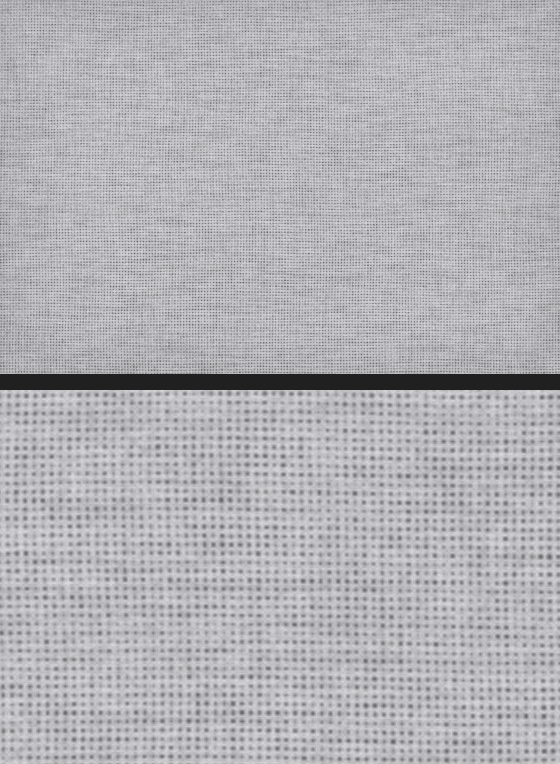
Top: the whole. Bottom: its middle third, enlarged.
This texture is drawn by a Shadertoy shader. Its source:

```glsl
// Plain-woven grey linen: an open grid of uneven threads with slubs and dark gaps.

const vec2  THREADS     = vec2(190.0, 126.0);   // repeats across and down
const vec2  GAP_HALF    = vec2(0.20, 0.20);     // half size of a gap, in repeats
const float GAP_VARY    = 0.07;                 // change of gap size between threads
const float EDGE_SOFT   = 0.34;                 // fuzz of the thread edges, in repeats
const float BEND        = 0.40;                 // sideways drift of threads, in repeats
const vec2  GROOVE      = vec2(0.030, 0.040);   // shade between warp and weft threads
const float WEAVE_RELIEF = 0.022;               // light on over, shade on under
const float SLUB_TONE   = 0.075;                // long streaks along the weft
const float WARP_TONE   = 0.035;                // streaks along the warp
const float FIBRE_TONE  = 0.100;                // fine fibre grain
const float PATCH_TONE  = 0.008;                // broad light and dark areas
const float EDGE_SHADE  = 0.05;                 // darkening toward the border
const vec3  THREAD_COLOR = vec3(0.772, 0.769, 0.782);
const vec3  GAP_COLOR    = vec3(0.400, 0.396, 0.406);

vec2 hash2(vec2 p) {
    vec3 q = fract(p.xyx * vec3(0.1031, 0.1030, 0.0973));
    q += dot(q, q.yzx + 33.33);
    return fract((q.xx + q.yz) * q.zy);
}

// Cellular noise, roughly centred on zero; stretch it through the scale of p.
float cellular(vec2 p) {
    vec2 id = floor(p), f = fract(p);
    float nearest = 4.0;
    for (int y = -1; y <= 1; y++) {
        for (int x = -1; x <= 1; x++) {
            vec2 cell = vec2(x, y);
            vec2 d = cell + hash2(id + cell) - f;
            nearest = min(nearest, dot(d, d));
        }
    }
    return 0.46 - sqrt(nearest);
}

// Slow layered sines in the range -1 to 1.
float drift(vec2 p) {
    return 0.5 * sin(p.x + 1.7 * sin(p.y * 0.7))
         + 0.3 * sin(p.y * 2.3 + 1.3 * sin(p.x * 1.1 + 2.0))
         + 0.2 * sin(p.x * 3.1 - p.y * 2.7 + 0.8);
}

// Box-filtered coverage of a centred bar.
vec2 barCoverage(vec2 d, vec2 halfWidth, vec2 blur) {
    vec2 hi = min(d + 0.5 * blur, halfWidth);
    vec2 lo = max(d - 0.5 * blur, -halfWidth);
    return clamp((hi - lo) / blur, 0.0, 1.0);
}

void mainImage(out vec4 fragColor, in vec2 fragCoord) {
    vec2 uv = fragCoord / iResolution.xy;

    // Thread grid, gently bent
    vec2 grid = uv * THREADS;
    grid += BEND * vec2(drift(uv * vec2(5.0, 7.0)), drift(uv.yx * vec2(6.0, 8.0) + 4.0));
    vec2 id = floor(grid);
    vec2 local = fract(grid) - 0.5;
    vec2 blur = max(THREADS / iResolution.xy, vec2(EDGE_SOFT));

    // Streaks: thick weft slubs, fainter warp runs, fine fibres
    float slub = 0.6 * cellular(uv * vec2(13.0, 85.0))
               + 0.4 * cellular(uv * vec2(36.0, 126.0) + 17.0);
    float warpRun = cellular(uv * vec2(150.0, 12.0) + 41.0);
    float fibre = cellular(uv * vec2(230.0, 220.0) + 73.0);
    float patchTone = drift(uv * vec2(6.0, 9.0) + 2.0);

    // Gaps between threads, uneven per thread and per crossing
    vec2 crossing = hash2(id + 5.0);
    vec2 perThread = vec2(hash2(vec2(id.x, 211.0)).x, hash2(vec2(307.0, id.y)).x);
    vec2 gapHalf = GAP_HALF + GAP_VARY * (perThread + crossing - 1.0);
    gapHalf -= vec2(0.04 * warpRun, 0.13 * slub);
    vec2 gap = barCoverage(local, max(gapHalf, 0.04), blur);
    float openness = 0.68 + 0.36 * (crossing.x - 0.5) - 0.45 * slub - 0.10 * warpRun
                   + 0.18 * (0.5 - uv.y) - 0.07 * patchTone;
    float gapAmount = gap.x * gap.y * clamp(openness, 0.15, 1.0);

    // Over-under relief of the plain weave
    float parity = 1.0 - 2.0 * mod(id.x + id.y, 2.0);
    float relief = parity * cos(6.28318 * local.x) * cos(6.28318 * local.y);

    // Thread tone
    float tone = WEAVE_RELIEF * relief + SLUB_TONE * slub + WARP_TONE * warpRun
               + FIBRE_TONE * fibre + PATCH_TONE * patchTone - dot(GROOVE, gap)
               + 0.03 * (perThread.y - 0.5) + 0.02 * (perThread.x - 0.5);
    vec2 fromCentre = 2.0 * uv - 1.0;
    tone -= EDGE_SHADE * pow(max(abs(fromCentre.x), abs(fromCentre.y)), 8.0);

    vec3 color = mix(THREAD_COLOR + tone, GAP_COLOR, gapAmount);
    fragColor = vec4(clamp(color, 0.0, 1.0), 1.0);
}
```
